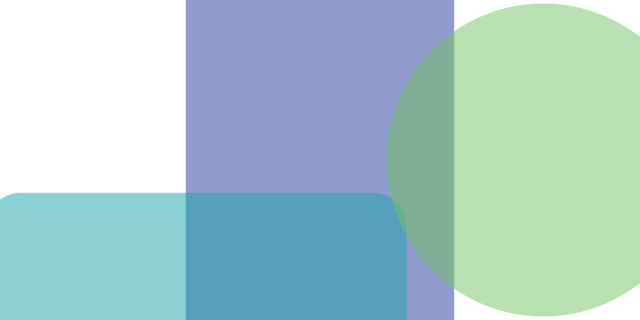
A Shadertoy shader for this background:

```glsl
const vec3 PAPER = vec3(1.0);
const vec3 INDIGO = vec3(0.13, 0.22, 0.61);
const vec3 TEAL = vec3(0.10, 0.64, 0.68);
const vec3 GREEN = vec3(0.45, 0.76, 0.38);
const float OPACITY = 0.5;

// Lengths are in canvas heights
const float BAND_CENTER = 1.0;
const float BAND_HALF_WIDTH = 0.4193;
const vec2 PANEL_CENTER = vec2(0.6146, 0.0);
const vec2 PANEL_HALF_SIZE = vec2(0.6563, 0.3975);
const float PANEL_RADIUS = 0.106;
const vec2 DISC_CENTER = vec2(1.698, 0.5);
const float DISC_RADIUS = 0.489;

float roundedBox(vec2 p, vec2 halfSize, float radius) {
    vec2 q = abs(p) - halfSize + radius;
    return length(max(q, 0.0)) + min(max(q.x, q.y), 0.0) - radius;
}

// Blends a translucent shape over the base, with a one-pixel soft edge
vec3 layer(vec3 base, vec3 tint, float dist) {
    float coverage = clamp(0.5 - dist * iResolution.y, 0.0, 1.0);
    return mix(base, tint, OPACITY * coverage);
}

void mainImage(out vec4 fragColor, in vec2 fragCoord) {
    vec2 p = fragCoord / iResolution.y;

    float band = abs(p.x - BAND_CENTER) - BAND_HALF_WIDTH;
    float panel = roundedBox(p - PANEL_CENTER, PANEL_HALF_SIZE, PANEL_RADIUS);
    float disc = length(p - DISC_CENTER) - DISC_RADIUS;

    // Stack from back to front
    vec3 color = layer(PAPER, INDIGO, band);
    color = layer(color, TEAL, panel);
    color = layer(color, GREEN, disc);

    fragColor = vec4(color, 1.0);
}
```
